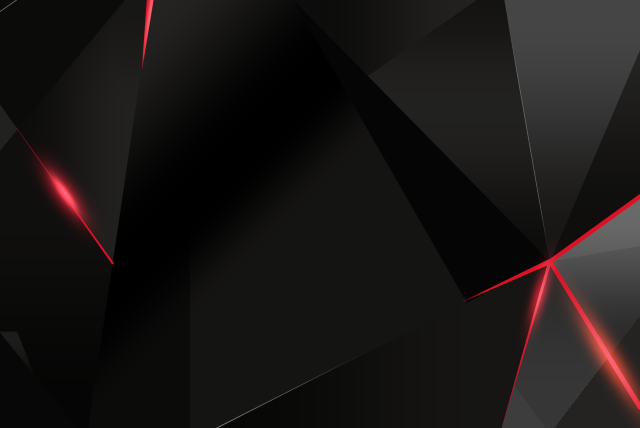
This background is drawn by a WebGL 1 fragment shader. Its source:

```glsl
precision highp float;
uniform vec2 u_resolution;

const vec2 CANVAS = vec2(1.5, 1.0);
const vec3 WARM = vec3(1.0, 0.97, 0.91);
const vec3 RED = vec3(0.86, 0.07, 0.15);
const vec3 PINK = vec3(1.0, 0.48, 0.52);
const vec3 ORANGE = vec3(0.95, 0.2, 0.1);
const vec3 SILVER = vec3(0.65, 0.65, 0.62);

// Corners shared by the facets
const vec2 HUB = vec2(1.289, 0.389);
const vec2 APEX = vec2(0.6875, 1.0);
const vec2 RIDGE_TOP = vec2(1.182, 1.0);
const vec2 FLOOR_END = vec2(0.508, 0.0);
const vec2 FLOOR_MID = vec2(1.084, 0.295);
const vec2 RAY_UP = vec2(1.5, 0.541);
const vec2 RAY_DOWN = vec2(1.5, 0.049);
const vec2 RAY_BASE = vec2(1.176, 0.0);
const vec2 SPINE_TOP = vec2(0.355, 1.0);
const vec2 SPINE_END = vec2(0.264, 0.385);
const vec2 CUT = vec2(0.039, 0.701);

float pixel() { return 1.0 / u_resolution.y; }

// Smooth half plane to the left of the direction a -> b
float leftOf(vec2 p, vec2 a, vec2 b) {
  vec2 d = normalize(b - a);
  float side = d.x * (p.y - a.y) - d.y * (p.x - a.x);
  return smoothstep(-0.7 * pixel(), 0.7 * pixel(), side);
}

// Segment whose half width runs from wa to wb
float beam(vec2 p, vec2 a, vec2 b, float wa, float wb) {
  vec2 d = b - a;
  float t = clamp(dot(p - a, d) / dot(d, d), 0.0, 1.0);
  float dist = length(p - a - d * t);
  float w = mix(wa, wb, t);
  return (1.0 - smoothstep(w - 0.7 * pixel(), w + 0.7 * pixel(), dist))
    * min(1.0, (w + 0.0004) / pixel());
}

// Gaussian glow stretched along an axis
float glow(vec2 p, vec2 center, vec2 axis, float len, float wid) {
  vec2 d = normalize(axis);
  vec2 q = p - center;
  vec2 r = vec2(dot(q, d) / len, (d.x * q.y - d.y * q.x) / wid);
  return exp(-dot(r, r));
}

float centerShade(vec2 p) {
  float s = p.x - p.y;
  float lower = 0.08 * smoothstep(-0.03, 0.2, s);
  lower *= mix(0.55, 1.0, smoothstep(0.444, 0.446, p.x));
  return lower + 0.14 * smoothstep(0.12, 0.62, -s);
}

float charcoalShade(vec2 p) {
  float lit = mix(0.05, 0.13, smoothstep(0.4, 0.72, p.y));
  lit *= mix(1.0, 0.6, smoothstep(0.78, 1.0, p.y));
  float upper = mix(0.05, 0.13, smoothstep(0.75, 1.1, p.x));
  return mix(lit, upper, leftOf(p, vec2(0.859, 0.82), vec2(1.117, 1.0)));
}

float rightShade(vec2 p) {
  float lit = mix(0.09, 0.27, smoothstep(0.42, 0.95, p.y));
  float dark = mix(0.05, 0.13, smoothstep(0.5, 0.95, p.y));
  return mix(lit, dark, leftOf(p, vec2(1.5, 0.883), HUB) * 0.85);
}

float faceShade(vec2 p) {
  float upper = mix(0.19, 0.41, smoothstep(0.2, 0.5, p.y));
  upper *= mix(0.9, 1.0, leftOf(p, HUB, vec2(1.5, 0.425)));
  float lower = mix(0.21, 0.17, smoothstep(0.1, 0.35, p.y));
  lower += 0.03 * leftOf(p, vec2(1.279, 0.0), vec2(1.205, 0.1));
  float shade = mix(lower, upper, leftOf(p, HUB, RAY_DOWN));
  return mix(shade, 0.14, leftOf(p, vec2(1.299, 0.0), vec2(1.5, 0.262)) > 0.5 ? 0.0 : smoothstep(1.29, 1.31, p.x));
}

float leftShade(vec2 p) {
  float shade = mix(0.05, 0.13, smoothstep(0.05, 0.3, p.x)) * mix(0.7, 1.0, smoothstep(1.0, 0.75, p.y));
  float corner = leftOf(p, vec2(0.0, 0.648), vec2(0.293, 1.0));
  shade = mix(shade, 0.045, corner);
  float below = leftOf(p, SPINE_END, CUT);
  shade = mix(mix(0.02, 0.06, smoothstep(0.05, 0.5, p.y)), shade, 1.0 - below);
  shade = mix(shade, 0.13, below * corner);
  float foot = 1.0 - leftOf(p, vec2(0.0, 0.223), vec2(0.18, 0.0));
  float sliver = 1.0 - leftOf(p, vec2(0.0, 0.326), vec2(0.074, 0.14));
  shade = mix(shade, 0.03, foot);
  return shade + 0.08 * sliver * (1.0 - foot) * (1.0 - smoothstep(0.222, 0.228, p.y)) * smoothstep(0.1, 0.2, p.y);
}

void main() {
  vec2 p = gl_FragCoord.xy / u_resolution * CANVAS;

  // Facets, back to front
  float shade = centerShade(p);
  shade = mix(shade, 0.02, leftOf(p, APEX, vec2(1.09, 0.3)));
  shade = mix(shade, charcoalShade(p), leftOf(p, APEX, HUB));
  shade = mix(shade, rightShade(p), leftOf(p, RIDGE_TOP, HUB));
  shade = mix(shade, mix(0.03, 0.085, smoothstep(0.55, 1.15, p.x)), leftOf(p, HUB, FLOOR_END));
  shade = mix(shade, faceShade(p), leftOf(p, RAY_UP, HUB) * leftOf(p, HUB, RAY_BASE));
  shade = mix(shade, leftShade(p), leftOf(p, SPINE_END, SPINE_TOP));
  vec3 color = shade * mix(WARM, vec3(1.0), smoothstep(0.08, 0.2, shade));

  // Silver hairlines
  float ridge = beam(p, RIDGE_TOP, HUB, 0.0008, 0.0008) * smoothstep(1.0, 0.8, p.y) * smoothstep(0.39, 0.55, p.y);
  float rim = beam(p, FLOOR_END, vec2(0.89, 0.194), 0.0012, 0.0002) * smoothstep(0.89, 0.7, p.x);
  float tip = beam(p, vec2(0.0, 0.973), vec2(0.039, 1.0), 0.001, 0.001);
  color = mix(color, SILVER, clamp(ridge + rim + tip, 0.0, 1.0));

  // Soft light around the beams
  vec2 downAxis = RAY_DOWN - HUB;
  float ember = glow(p, vec2(1.43, 0.16), downAxis, 0.13, 0.025);
  float spark = glow(p, vec2(1.264, 0.31), RAY_BASE - HUB, 0.07, 0.016);
  float flare = glow(p, vec2(0.152, 0.547), SPINE_END - CUT, 0.075, 0.025);
  color += ORANGE * ember * 0.75 + RED * (spark + flare) * 0.75;

  // Red beams with hot cores
  float rays = max(beam(p, HUB, RAY_UP, 0.005, 0.005), beam(p, HUB, RAY_DOWN, 0.005, 0.006));
  rays = max(rays, beam(p, HUB, FLOOR_MID, 0.006, 0.0005));
  rays = max(rays, beam(p, HUB, RAY_BASE, 0.004, 0.0005));
  rays = max(rays, beam(p, CUT, SPINE_END, 0.0006, 0.0025));
  rays = max(rays, beam(p, vec2(0.352, 1.0), vec2(0.333, 0.84), 0.008, 0.0005));
  float heat = max(max(ember, spark), glow(p, vec2(0.352, 0.97), SPINE_TOP - SPINE_END, 0.09, 0.006));
  color = mix(color, mix(RED, PINK, heat * 0.8), rays);
  color += PINK * glow(p, vec2(0.152, 0.547), SPINE_END - CUT, 0.045, 0.009) * 0.6;
  gl_FragColor = vec4(clamp(color, 0.0, 1.0), 1.0);
}
```
